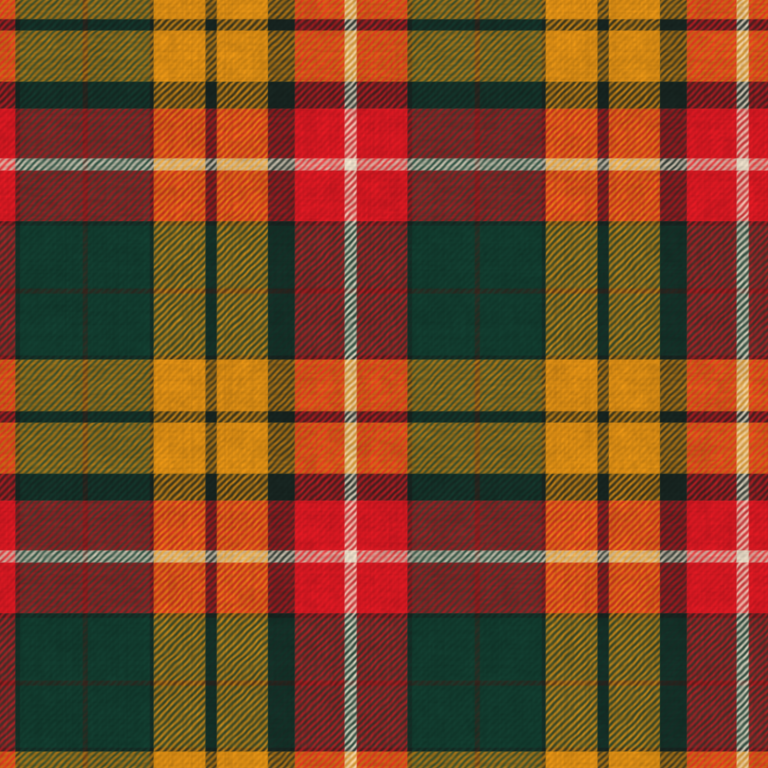
This pattern is drawn by a Shadertoy shader. Its source:

```glsl
// Woven tartan cloth: one sett in warp and weft, crossed in a diagonal twill.

const float REPEATS = 1.959;                  // setts across the canvas
const vec2  OFFSET = vec2(-0.041, -0.566);    // sett start, from the top left
const float TWILL_RIBS = 56.0;                // diagonal ribs per sett
const float TWILL_CONTRAST = 0.16;            // between yarns of like brightness
const float TWILL_GAIN = 0.20;                // added for light against dark
const float THREADS = 168.0;                  // yarns per sett
const float YARN_VARIATION = 0.07;
const float FIBRE_VARIATION = 0.12;
const float RIB_SHADE = 0.045;

const vec3 GREEN  = vec3(0.065, 0.225, 0.175);
const vec3 YELLOW = vec3(0.825, 0.530, 0.075);
const vec3 RED    = vec3(0.805, 0.090, 0.125);
const vec3 DARK   = vec3(0.085, 0.135, 0.120);
const vec3 CREAM  = vec3(0.890, 0.840, 0.760);
const vec3 RUST   = vec3(0.200, 0.140, 0.110);

float hash(vec2 p) {
    vec3 q = fract(vec3(p.xyx) * 0.1031);
    q += dot(q, q.yzx + 33.33);
    return fract((q.x + q.y) * q.z);
}

float noise(vec2 p) {
    vec2 i = floor(p), f = fract(p);
    f = f * f * (3.0 - 2.0 * f);
    return mix(mix(hash(i), hash(i + vec2(1, 0)), f.x),
               mix(hash(i + vec2(0, 1)), hash(i + vec2(1, 1)), f.x), f.y);
}

float luminance(vec3 c) {
    return dot(c, vec3(0.30, 0.59, 0.11));
}

// Smooth coverage of the interval from a to b
float band(float x, float a, float b, float edge) {
    return smoothstep(a - edge, a + edge, x) - smoothstep(b - edge, b + edge, x);
}

// Yarn colour along one axis; the wrap seam lies inside the green
vec3 sett(float x, float edge) {
    float t = fract(x - 0.08) + 0.08;
    vec3 c = GREEN;
    c = mix(c, RUST,   band(t, 0.170, 0.183, edge));
    c = mix(c, DARK,   band(t, 0.341, 0.352, edge));
    c = mix(c, YELLOW, band(t, 0.351, 0.643, edge));
    c = mix(c, DARK,   band(t, 0.483, 0.512, edge));
    c = mix(c, DARK,   band(t, 0.643, 0.711, edge));
    c = mix(c, RED,    band(t, 0.711, 0.999, edge));
    c = mix(c, CREAM,  band(t, 0.838, 0.869, edge));
    c = mix(c, DARK,   band(t, 0.999, 1.010, edge));
    return c;
}

// Brightness of a single yarn, with slubs along its length
float yarn(float across, float along, float seed) {
    float tone = hash(vec2(floor(across * THREADS), seed)) - 0.5;
    float slub = noise(vec2(across * THREADS, along * 45.0 + seed)) - 0.5;
    return 1.0 + YARN_VARIATION * tone + FIBRE_VARIATION * slub;
}

void mainImage(out vec4 fragColor, in vec2 fragCoord) {
    vec2 uv = fragCoord / iResolution.y;
    vec2 p = vec2(uv.x, 1.0 - uv.y) * REPEATS + OFFSET;
    float pixel = REPEATS / iResolution.y;
    float edge = max(0.75 * pixel, 0.0028);

    // Twill ribs rise to the right and fade out when too fine to draw
    float wobble = 0.25 * (noise(p * 40.0) - 0.5);
    float rib = sin(6.28318 * (TWILL_RIBS * (p.x + p.y) + wobble));
    float visible = clamp(1.5 - 2.0 * TWILL_RIBS * pixel, 0.0, 1.0);
    visible *= 0.75 + 0.5 * noise(p * 60.0 + 9.0);

    // Cross the warp and weft yarns
    vec3 warp = sett(p.x, edge);
    vec3 weft = sett(p.y, edge);
    float contrast = TWILL_CONTRAST + TWILL_GAIN * abs(luminance(warp) - luminance(weft));
    float warpOnTop = 0.5 + contrast * visible * rib;
    vec3 cloth = mix(weft * yarn(p.y, p.x, 71.0), warp * yarn(p.x, p.y, 3.0), warpOnTop);

    // Rib relief and faint mottling
    cloth *= 1.0 + RIB_SHADE * visible * rib;
    cloth *= 0.97 + 0.06 * noise(p * 24.0);

    fragColor = vec4(clamp(cloth, 0.0, 1.0), 1.0);
}
```
